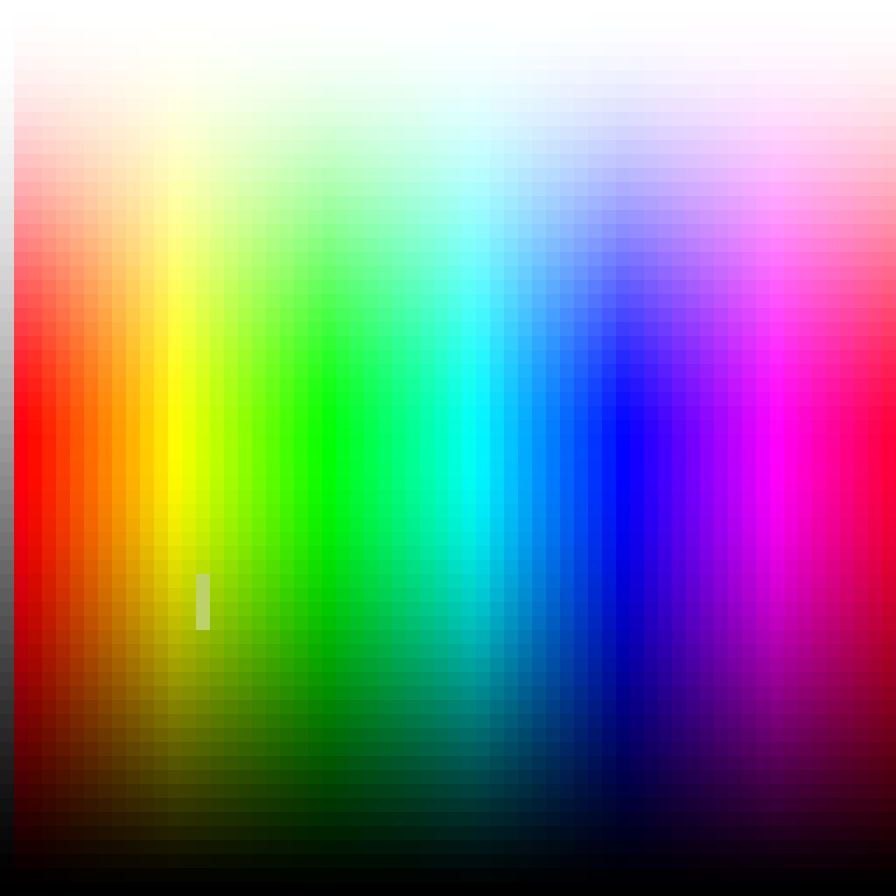
Reproduce this background procedurally as a three.js fragment shader.

```glsl
varying vec2 vUv;

const float CELLS = 64.0;
const vec3 MARKER_COLOR = vec3(0.74, 0.82, 0.41);

// Index of the cell at p, with a soft step between neighbours
vec2 cellIndex(vec2 p, vec2 blur, float count) {
  vec2 s = p - 0.5;
  vec2 index = floor(s) + smoothstep(0.5 - 0.5 * blur, 0.5 + 0.5 * blur, fract(s));
  return clamp(index, 0.0, count - 1.0);
}

// Fully saturated colour wheel
vec3 hueColor(float hue) {
  vec3 wheel = abs(fract(hue + vec3(0.0, 2.0, 1.0) / 3.0) * 6.0 - 3.0);
  return clamp(wheel - 1.0, 0.0, 1.0);
}

// S-shaped ramp with adjustable weight
float easedRamp(float from, float to, float x, float gamma) {
  return pow(smoothstep(from, to, x), gamma);
}

// Black at the bottom, pure hue in the middle, white at the top
vec3 shadeHue(vec3 hue, float height) {
  float light = easedRamp(0.0, 0.5, height, 0.67);
  float tint = easedRamp(0.5, 1.0, height, 0.85);
  return mix(hue * light, vec3(1.0), tint);
}

// Antialiased filled box
float boxMask(vec2 p, vec2 center, vec2 halfSize, float blur) {
  vec2 d = abs(p - center) - halfSize;
  return 1.0 - smoothstep(-0.5 * blur, 0.5 * blur, max(d.x, d.y));
}

void main() {
  vec2 grid = vUv * CELLS;
  vec2 blur = clamp(fwidth(grid), 0.001, 1.0);
  vec2 cell = cellIndex(grid, blur, CELLS);
  float height = cell.y / (CELLS - 1.0);

  // Hue columns
  vec3 color = shadeHue(hueColor((cell.x - 1.5) / CELLS), height);

  // Grey column at the left edge
  vec3 grey = vec3(easedRamp(0.0, 1.0, height, 0.75));
  color = mix(grey, color, clamp(cell.x, 0.0, 1.0));

  // Small pale marker, one cell wide and four tall
  float marker = boxMask(grid, vec2(14.5, 21.0), vec2(0.5, 2.0), blur.x);
  color = mix(color, MARKER_COLOR, marker);

  gl_FragColor = vec4(color, 1.0);
}
```
